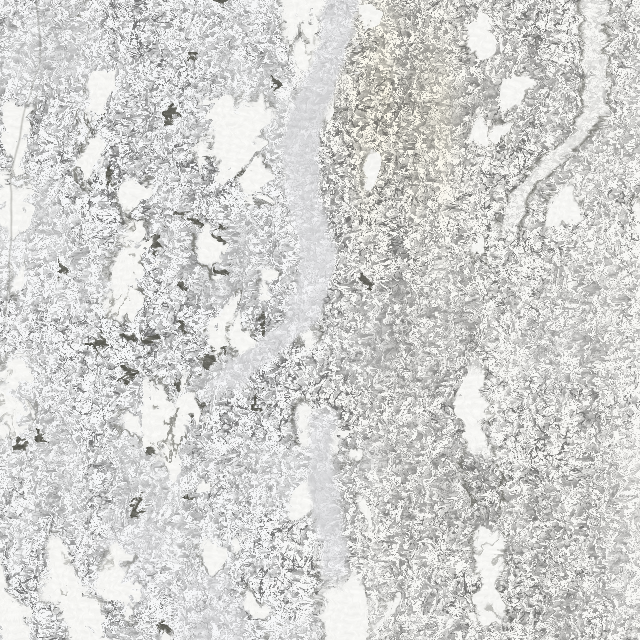
Write a Shadertoy shader that draws this texture.

```glsl
// Weathered pale stone: streaked grey ground with fine crumbly grain, smooth
// wandering veins, ragged chalk-white inclusions and a few dark chips.
// Cellular noise gives grain and inclusions; layered sines give warps and streaks.

vec3 hash3(vec2 p) {
    vec3 q = vec3(dot(p, vec2(127.1, 311.7)), dot(p, vec2(269.5, 183.3)), dot(p, vec2(419.2, 371.9)));
    return fract(sin(q) * 43758.545);
}

// Nearest distance, second distance and a random value of the nearest cell
vec3 cells(vec2 p) {
    vec2 base = floor(p);
    vec3 best = vec3(9.0, 9.0, 0.0);
    for (int y = -1; y <= 1; y++)
    for (int x = -1; x <= 1; x++) {
        vec2 cell = base + vec2(x, y);
        vec3 h = hash3(cell);
        float d = length(cell + 0.1 + 0.8 * h.xy - p);
        if (d < best.x) best = vec3(d, best.x, h.z);
        else best.y = min(best.y, d);
    }
    return best;
}

// Layered, rotated and folded sines, roughly -1 to 1
float waves(vec2 p) {
    float sum = 0.0, amp = 0.5;
    for (int i = 0; i < 5; i++) {
        p = mat2(0.8, -0.6, 0.6, 0.8) * p * 1.6 + 1.7;
        p += 0.6 * sin(p.yx * 0.7);
        sum += amp * sin(p.x) * cos(p.y);
        amp *= 0.65;
    }
    return sum;
}

// 1 inside a band of the given half width, with a soft edge
float band(float d, float width, float soft) {
    return 1.0 - smoothstep(width - soft, width + soft, abs(d));
}

// 1 between two heights
float span(float y, float low, float high) {
    return smoothstep(low - 0.02, low + 0.02, y) * (1.0 - smoothstep(high - 0.02, high + 0.02, y));
}

void mainImage(out vec4 fragColor, in vec2 fragCoord) {
    vec2 uv = fragCoord / iResolution.xy;
    float x = uv.x, y = uv.y;
    float broad = waves(uv * 9.0 + 3.0);
    float ragged = waves(uv * 50.0 + 2.0 * broad);
    float fine = waves(uv * 190.0 + 3.0 * vec2(ragged, -broad));
    float right = smoothstep(0.42, 0.62, x + 0.06 * broad);
    float cluster = exp(-pow((x - 0.31) / 0.14, 2.0) - pow((y - 0.48) / 0.28, 2.0));

    // Ground: cool and pale at the left, vertically streaked grey at the right
    float streak = waves(vec2(x * 26.0, y * 3.0));
    float tone = mix(0.935, 0.875, right) + 0.085 * streak + 0.09 * broad + 0.03 * ragged;
    tone += 0.08 * smoothstep(0.9, 1.0, x) - 0.06 * cluster;
    vec3 tint = mix(vec3(0.996, 1.0, 1.002), vec3(1.004, 1.002, 0.989), right);
    float ochre = exp(-pow((x - 0.62) / 0.10, 2.0) - pow((y - 0.83) / 0.17, 2.0));
    tint = mix(tint, vec3(1.02, 1.0, 0.93), ochre * (0.6 + 0.5 * streak));
    tone -= 0.08 * ochre;

    // Smooth pebbles and veins, where the grain fades out
    vec3 pebble = cells((uv + 0.012 * broad) * mat2(5.5, 1.2, -1.2, 4.0));
    float smoothArea = step(0.62, pebble.z) * (1.0 - smoothstep(0.2, 0.42, pebble.x + 0.12 * ragged)) * (1.0 - 0.8 * right);
    float path = 0.47 + 0.06 * smoothstep(0.75, 1.0, y) + 0.025 * exp(-pow((y - 0.6) / 0.07, 2.0))
               - 0.12 * smoothstep(-0.52, -0.38, -y) + 0.006 * broad;
    float vein = band(x - path + 0.007 * ragged, 0.027, 0.006) * span(y, 0.39, 1.1);
    float tail = 0.50 + 0.02 * smoothstep(-0.35, -0.1, -y) + 0.01 * broad;
    vein = max(vein, band(x - tail + 0.007 * ragged, 0.02, 0.008) * span(y, 0.09, 0.36));
    smoothArea = max(smoothArea * 0.75, 0.95 * vein);
    tone = mix(tone, 0.875 + 0.04 * broad + 0.02 * ragged, smoothArea);
    tint = mix(tint, vec3(0.996, 0.998, 1.006), smoothArea);

    // Crumbly grain and worm-like hairlines
    float rough = (1.0 - 0.82 * smoothArea) * clamp(0.95 + 0.8 * broad * (1.0 - 0.6 * right), 0.45, 1.4);
    vec3 crumb = cells(uv * vec2(160.0, 122.0) + vec2(fine, -fine) + 2.0 * ragged);
    float gap = crumb.y - crumb.x;
    tone += rough * (0.58 * (crumb.z - 0.45) * smoothstep(0.0, 0.3, gap) - 0.21 * (1.0 - smoothstep(0.0, 0.24, gap)));
    tone += (0.03 + 0.17 * rough) * fine;
    float worm = band(waves(uv * 62.0 + 8.0 + broad) - 0.2, 0.07, 0.04);
    tone -= 0.36 * rough * worm * smoothstep(-0.25, 0.35, fine + broad);

    // Chalk-white inclusions of two sizes with broken dark rims
    float white = 0.0, rim = 0.0;
    for (int i = 0; i < 2; i++) {
        float size = 1.0 + float(i);
        vec2 warped = uv + size * vec2(0.010 * ragged + 0.02 * broad, 0.03 * streak - 0.012 * ragged);
        vec3 stone = cells(warped * vec2(18.0, 12.5) / size + 4.0 * size);
        float present = step(mix(0.77, 0.91, right) - 0.1 * cluster, stone.z) * (1.0 - vein);
        float edge = stone.x - 0.14 - 0.28 * fract(stone.z * 37.0) + 0.25 * ragged / size + 0.08 * fine;
        white = max(white, present * (1.0 - smoothstep(-0.05, 0.05, edge)));
        float broken = smoothstep(-0.1, 0.25, waves(uv * 30.0)) * (0.5 + 0.5 * cluster);
        rim = max(rim, present * broken * band(edge - 0.1 / size, 0.05 / size, 0.04));
    }

    // Upright chalk column with a stained break
    float columnD = abs(x - 0.74 - 0.03 * smoothstep(-0.4, -0.1, -y) + 0.008 * broad)
                  - 0.02 - 0.016 * ragged - 0.005 * sin(y * 55.0) - 0.004 * fine;
    float column = (1.0 - smoothstep(-0.004, 0.004, columnD)) * span(y, 0.03, 0.43);
    float stain = span(y, 0.17, 0.29);
    white = max(white, column * (1.0 - stain));
    tone -= 0.12 * column * stain;
    rim = max(rim, band(columnD - 0.002, 0.003, 0.003) * span(y, 0.03, 0.43) * (0.5 + 0.5 * stain) * smoothstep(-0.3, 0.1, ragged + fine));

    // Outlined hook-shaped vein at upper right and a hairline at far left
    float hookD = 0.75 * abs(x - 0.93 + 0.13 * smoothstep(-0.84, -0.66, -y) + 0.014 * ragged);
    float hook = span(y, 0.64, 1.1);
    white = max(white, 0.7 * hook * band(hookD, 0.011, 0.004));
    rim = max(rim, 0.9 * hook * band(hookD - 0.015, 0.002, 0.003) * smoothstep(-0.4, 0.1, ragged + fine));
    float hair = x - 0.012 - 0.045 * smoothstep(0.65, 0.95, y) + 0.008 * broad;
    rim = max(rim, 0.5 * band(hair, 0.001, 0.002) * span(y, 0.5, 1.1));

    // Dark angular slivers, mostly in the left-centre cluster
    vec3 chip = cells((uv + 0.016 * ragged) * mat2(34.0, 16.0, -12.0, 19.0));
    float dark = step(1.0 - 0.32 * cluster, chip.z) * (1.0 - smoothstep(0.2, 0.36, chip.x + 0.25 * fine));
    dark = max(dark, 0.8 * band(x - 0.125 + 0.02 * ragged, 0.003, 0.003) * span(y, 0.7, 1.1) * smoothstep(-0.1, 0.2, broad + fine));
    dark *= (1.0 - vein) * (1.0 - white);

    // Compose
    vec3 color = tint * clamp(tone, 0.46, 0.97);
    color = mix(color, vec3(0.965, 0.965, 0.955) + 0.03 * fine, white);
    color = mix(color, vec3(0.40, 0.40, 0.37), 0.8 * rim);
    color = mix(color, vec3(0.36, 0.36, 0.33) + 0.12 * fine, 0.9 * dark);
    fragColor = vec4(clamp(color, 0.0, 1.0), 1.0);
}
```
